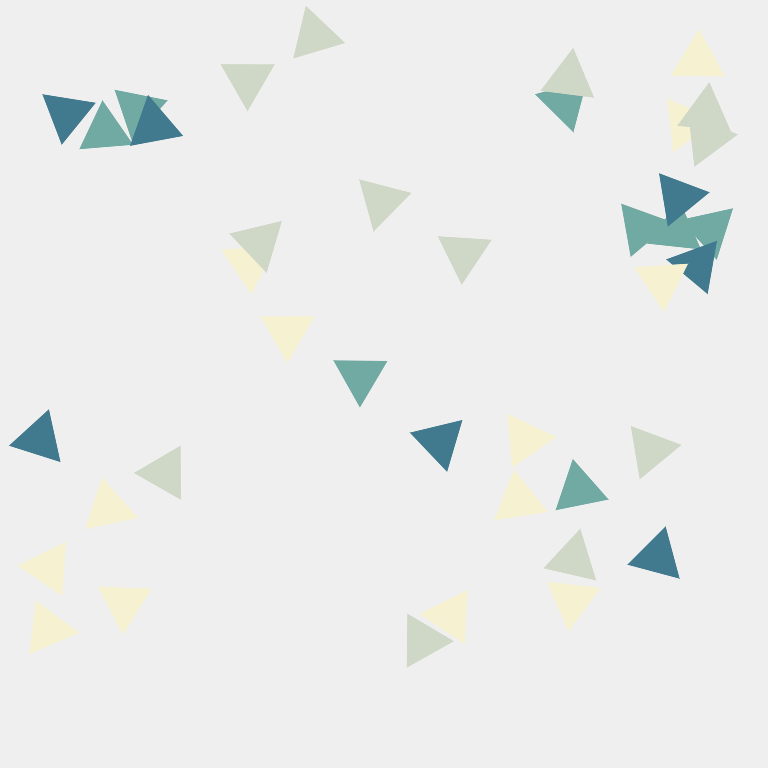
Write a WebGL 2 fragment shader that draws this pattern.

```glsl
#version 300 es
precision highp float;
// Flat equilateral triangles in four muted colours, scattered and turned at random on pale grey.

#define TRIANGLE_COUNT 40
#define TEAL_END 8           // triangles before this index are teal
#define BLUE_END 15          // then blue
#define CREAM_END 28         // then cream, and the rest are sage
#define INRADIUS 0.0204      // centre to side, in canvas widths
#define FIELD_MIN vec2(0.05, 0.16)
#define FIELD_MAX vec2(0.95, 0.96)
#define SEED 7u

uniform vec2 u_resolution;
out vec4 fragColor;

const float TAU = 6.2831853;
const vec3 PAPER = vec3(0.937);
const vec3 TEAL  = vec3(0.443, 0.665, 0.635);
const vec3 BLUE  = vec3(0.255, 0.475, 0.557);
const vec3 CREAM = vec3(0.961, 0.945, 0.820);
const vec3 SAGE  = vec3(0.812, 0.843, 0.780);

// Integer hash: three independent values in 0..1 for each index
vec3 hash3(uint index) {
    uvec3 v = uvec3(index, index + 17u, SEED) * 1664525u + 1013904223u;
    v += v.yzx * v.zxy;
    v ^= v >> 16u;
    v += v.yzx * v.zxy;
    v ^= v >> 15u;
    return vec3(v & 0xffffu) / 65535.0;
}

// Signed distance to the side lines of an equilateral triangle
float triangleDistance(vec2 p, float angle) {
    float d = -1.0;
    for (int side = 0; side < 3; side++) {
        float a = angle + TAU * float(side) / 3.0;
        d = max(d, dot(p, vec2(cos(a), sin(a))));
    }
    return d - INRADIUS;
}

// Colours are stacked in layers, teal lowest and sage on top
vec3 layerColour(int index) {
    if (index < TEAL_END) return TEAL;
    if (index < BLUE_END) return BLUE;
    if (index < CREAM_END) return CREAM;
    return SAGE;
}

void main() {
    vec2 uv = gl_FragCoord.xy / u_resolution;
    vec2 aspect = u_resolution / min(u_resolution.x, u_resolution.y);
    float edge = 0.5 / min(u_resolution.x, u_resolution.y);

    // Paint the triangles from back to front
    vec3 colour = PAPER;
    for (int i = 0; i < TRIANGLE_COUNT; i++) {
        vec3 rnd = hash3(uint(i));
        vec2 centre = mix(FIELD_MIN, FIELD_MAX, rnd.xy);
        float d = triangleDistance((uv - centre) * aspect, TAU * rnd.z);
        float coverage = 1.0 - smoothstep(-edge, edge, d);
        colour = mix(colour, layerColour(i), coverage);
    }
    fragColor = vec4(colour, 1.0);
}
```
